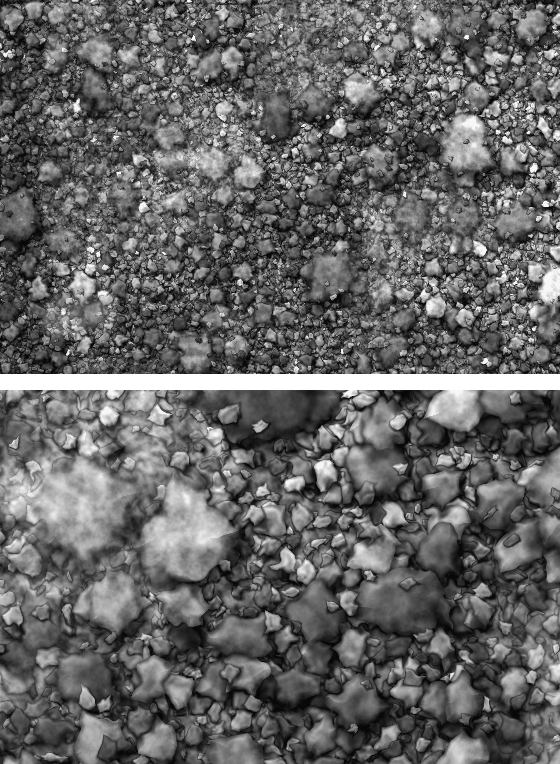
Top, the full canvas; bottom, a detail of the centre.
Reproduce this texture procedurally as a Shadertoy shader.

```glsl
// Dry stony soil in greys: angular clods and pebbles of many sizes over dusty grit.

const float TAU = 6.28319;
const vec2 LIGHT = vec2(-0.45, 0.89);
const int LAYERS = 6;
const int FACETS = 6;

float hash(vec2 p) {
    return fract(sin(dot(p, vec2(127.1, 311.7))) * 43758.5453);
}

float noise(vec2 p) {
    vec2 i = floor(p), f = fract(p);
    f = f * f * (3.0 - 2.0 * f);
    float low = mix(hash(i), hash(i + vec2(1, 0)), f.x);
    float high = mix(hash(i + vec2(0, 1)), hash(i + vec2(1, 1)), f.x);
    return mix(low, high, f.y);
}

float fbm(vec2 p) {
    float sum = 0.0, weight = 0.5;
    for (int i = 0; i < 4; i++) {
        sum += weight * noise(p);
        p = mat2(1.6, 1.2, -1.2, 1.6) * p + 7.3;
        weight *= 0.6;
    }
    return sum / 1.088;
}

// Pale dusty patches, 0 to 1
float dustAt(vec2 p) {
    return smoothstep(0.5, 0.85, noise(p * 5.0 + 31.0));
}

// Irregular polygon: x = distance (1 at the rim), y = light on the nearest facet
vec2 clod(vec2 q, vec2 id) {
    float start = TAU * hash(id + 3.1);
    float axis = TAU * hash(id + 5.7);
    float slim = mix(0.55, 1.0, hash(id + 8.3));
    vec2 best = vec2(length(q) * 0.85, 0.0);
    for (int k = 0; k < FACETS; k++) {
        float jitter = hash(id + 1.37 * float(k));
        float angle = start + TAU * (float(k) + 0.9 * jitter) / float(FACETS);
        vec2 normal = vec2(cos(angle), sin(angle));
        float reach = mix(0.72, 1.0, fract(jitter * 17.0));
        reach *= mix(1.0, slim, abs(cos(angle - axis)));
        float d = dot(q, normal) / reach;
        float tilt = mix(0.4, 1.2, fract(jitter * 29.0));
        if (d > best.x) best = vec2(d, tilt * dot(normal, LIGHT));
    }
    return best;
}

// Paints one size of scattered stones, with their shadows, over the ground
float paintStones(float ground, vec2 p, float cell, float chance, float seed, float grain) {
    vec2 home = floor(p / cell);
    for (int y = -1; y <= 1; y++)
    for (int x = -1; x <= 1; x++) {
        vec2 tile = home + vec2(x, y);
        vec2 id = tile + seed * vec2(37.0, 59.0);
        vec2 centre = (tile + 0.2 + 0.6 * vec2(hash(id), hash(id + 11.9))) * cell;
        float radius = cell * mix(0.3, 0.58, hash(id + 23.3));
        vec2 q = (p - centre) / radius;
        if (dot(q, q) > 4.0) continue;
        if (hash(id + 41.7) > chance * (1.0 - 0.4 * dustAt(centre))) continue;

        // Lumpy outline
        vec2 lumps = vec2(noise(q * 2.3 + id), noise(q * 2.3 + id + 13.0)) - 0.5;
        vec2 shape = clod(q + 0.3 * lumps, id);
        float slope = dot(q, LIGHT);

        // Contact shadow, deeper on the side away from the light
        float shade = 1.0 - smoothstep(0.8, 1.45, shape.x + 0.22 * slope);
        ground *= 1.0 - 0.65 * shade;

        // Pale pebbles occur only among the small sizes
        float big = smoothstep(0.02, 0.06, radius);
        float tone = mix(0.3, 0.74, hash(id + 67.1));
        tone = mix(tone, 1.05, step(0.965 + 0.1 * big, hash(id + 71.9)));

        // Flat top, bevelled sides, pitted surface
        float facet = shape.y * smoothstep(0.4, 0.75, shape.x);
        float lit = 1.0 + 0.16 * slope + 0.24 * facet;
        lit *= 1.0 - 0.4 * smoothstep(0.7, 1.0, shape.x);
        float rough = 0.85 * (grain - 0.5) + 0.5 * (noise(q * 3.0 + id) - 0.5);

        // Large stones are partly buried, so their rims fade out
        float blur = 0.8 / (iResolution.y * radius) + 0.22 * big * hash(id + 83.0);
        float cover = 1.0 - smoothstep(1.0 - blur, 1.0 + blur, shape.x);
        ground = mix(ground, tone * (lit + rough), cover);
    }
    return ground;
}

void mainImage(out vec4 fragColor, in vec2 fragCoord) {
    vec2 p = fragCoord / iResolution.y;
    float grain = fbm(p * 75.0);
    float speck = noise(p * 210.0);

    // Ragged outlines
    vec2 ragged = vec2(noise(p * 55.0), noise(p * 55.0 + 19.0)) - 0.5;
    ragged += 0.6 * (vec2(noise(p * 140.0), noise(p * 140.0 + 43.0)) - 0.5);
    vec2 warped = p + 0.007 * ragged;

    // Grit first, then stones from the smallest to the largest
    float grey = 0.44 + 0.7 * (grain - 0.5) + 0.25 * (speck - 0.5);
    for (int i = 0; i < LAYERS; i++) {
        float level = float(i);
        float cell = 0.0145 * pow(1.62, level);
        float chance = 0.92 - 0.03 * level * level;
        grey = paintStones(grey, warped, cell, chance, level + 1.0, grain);
    }

    // Dust veil, then loose crumbs lying on top
    float veil = 0.5 + 0.9 * (grain - 0.5) + 0.3 * (speck - 0.5);
    grey = mix(grey, veil, 0.3 * dustAt(p));
    grey = paintStones(grey, warped, 0.021, 0.2, 9.0, grain);

    // Broad light and dark areas and a few bleached spots
    grey *= mix(0.45, 1.6, fbm(p * 3.5 + 4.0));
    grey += 0.28 * smoothstep(0.86, 1.0, noise(p * 7.0 + 83.0));
    grey = 1.02 * grey - 0.045;
    grey -= 0.25 * max(grey - 0.65, 0.0);
    fragColor = vec4(vec3(clamp(grey, 0.03, 0.97)), 1.0);
}
```
